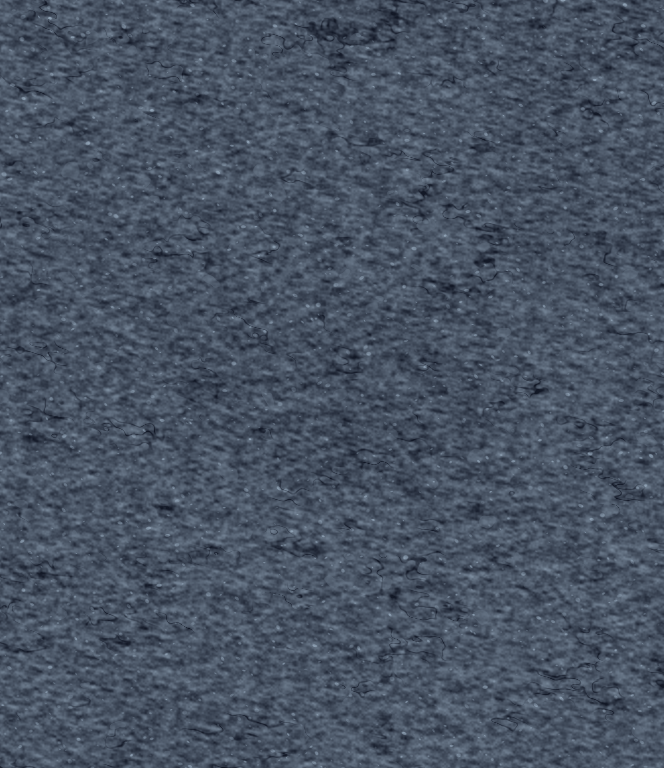
Give the GLSL for this texture, as a WebGL 2 fragment shader.

```glsl
#version 300 es
precision highp float;

uniform vec2 u_resolution;
out vec4 fragColor;

// Lengths are in canvas heights, frequencies in cells per canvas height
const vec3 DARK_SLATE = vec3(0.175, 0.208, 0.268);
const vec3 PALE_SLATE = vec3(0.470, 0.533, 0.603);
const float BASE_TONE = 0.36;
const float STREAK_ANGLE = 0.22;

const vec2 GRAIN_FREQ = vec2(165.0, 270.0);
const vec2 CLUMP_FREQ = vec2(75.0, 135.0);
const vec2 RELIEF_FREQ = vec2(95.0, 165.0);
const vec2 CRACK_FREQ = vec2(36.0, 72.0);
const vec2 CRACK_PATCH_FREQ = vec2(21.0, 30.0);
const float DUST_FREQ = 390.0;
const float MOTTLE_FREQ = 7.0;

const float GRAIN_GAIN = 0.50;
const float CLUMP_GAIN = 0.38;
const float RELIEF_GAIN = 0.55;
const float DUST_GAIN = 0.24;
const float MOTTLE_GAIN = 0.14;
const float CRACK_GAIN = 0.42;
const float PEBBLE_GAIN = 0.24;
const float SPECK_GAIN = 0.62;

const vec2 LIGHT_STEP = vec2(-0.0008, 0.0026);
const float CRACK_WIDTH = 0.13;
const float PEBBLE_CELL = 0.050;
const vec2 PEBBLE_RADII = vec2(0.004, 0.014);
const float SPECK_CELL = 0.0137;
const vec2 SPECK_RADII = vec2(0.001, 0.0034);
const float EDGE_SOFTNESS = 0.0012;

float hash(vec2 p) {
    return fract(sin(dot(p, vec2(127.1, 311.7))) * 43758.5);
}

mat2 rotation(float angle) {
    float c = cos(angle), s = sin(angle);
    return mat2(c, s, -s, c);
}

float valueNoise(vec2 p) {
    vec2 cell = floor(p);
    vec2 f = fract(p);
    f = f * f * (3.0 - 2.0 * f);
    float low = mix(hash(cell), hash(cell + vec2(1.0, 0.0)), f.x);
    float high = mix(hash(cell + vec2(0.0, 1.0)), hash(cell + 1.0), f.x);
    return mix(low, high, f.y);
}

// Noise centred on zero
float ripple(vec2 p) {
    return valueNoise(p) - 0.5;
}

// Randomly turned ovals, one per kept cell, each with its own brightness
float scatterOvals(vec2 p, float cellSize, float share, vec2 radii, float seed) {
    vec2 home = floor(p / cellSize);
    float cover = 0.0;
    for (int y = -1; y <= 1; y++) {
        for (int x = -1; x <= 1; x++) {
            vec2 id = home + vec2(x, y);
            vec2 key = id + seed;
            vec2 centre = id + vec2(hash(key + 1.3), hash(key + 2.7));
            float size = hash(key + 4.1);
            float radius = mix(radii.x, radii.y, size * size);
            vec2 d = rotation(STREAK_ANGLE + 1.6 * (hash(key + 5.9) - 0.5))
                   * (p - centre * cellSize);
            d.y *= mix(1.1, 1.9, hash(key + 7.3));
            float oval = 1.0 - smoothstep(radius - EDGE_SOFTNESS,
                                          radius + EDGE_SOFTNESS, length(d));
            float level = mix(0.35, 1.0, hash(key + 8.7));
            cover = max(cover, oval * level * step(hash(key), share));
        }
    }
    return cover;
}

// Thin broken fissures, gathered in patches
float cracks(vec2 p) {
    float fissure = abs(ripple(p * CRACK_FREQ + 1.2 * ripple(p * CLUMP_FREQ)));
    float patches = smoothstep(0.52, 0.82, valueNoise(p * CRACK_PATCH_FREQ + 37.0));
    return (1.0 - smoothstep(0.0, CRACK_WIDTH, fissure)) * patches;
}

void main() {
    vec2 p = gl_FragCoord.xy / u_resolution.y;
    vec2 streak = rotation(STREAK_ANGLE) * p;
    vec2 lit = rotation(STREAK_ANGLE) * (p + LIGHT_STEP);

    // Rough stone surface
    float tone = BASE_TONE;
    tone += GRAIN_GAIN * ripple(streak * GRAIN_FREQ);
    tone += CLUMP_GAIN * ripple(streak * CLUMP_FREQ + 11.0);
    tone += DUST_GAIN * ripple(p * DUST_FREQ + 23.0);
    tone += MOTTLE_GAIN * ripple(p * MOTTLE_FREQ + 5.0);
    tone += RELIEF_GAIN * (valueNoise(streak * RELIEF_FREQ) - valueNoise(lit * RELIEF_FREQ));
    tone -= CRACK_GAIN * cracks(streak);

    // Pale pebbles with ragged outlines, then small bright specks
    vec2 ragged = p + 0.006 * vec2(ripple(p * 110.0), ripple(p * 110.0 + 51.0));
    float pebble = scatterOvals(ragged, PEBBLE_CELL, 0.45, PEBBLE_RADII, 17.0);
    float speck = scatterOvals(p, SPECK_CELL, 0.36, SPECK_RADII, 63.0);
    tone = mix(tone, BASE_TONE + PEBBLE_GAIN + 0.4 * (tone - BASE_TONE), 0.8 * pebble);
    tone += SPECK_GAIN * speck;

    fragColor = vec4(mix(DARK_SLATE, PALE_SLATE, clamp(tone, -0.35, 1.3)), 1.0);
}
```
